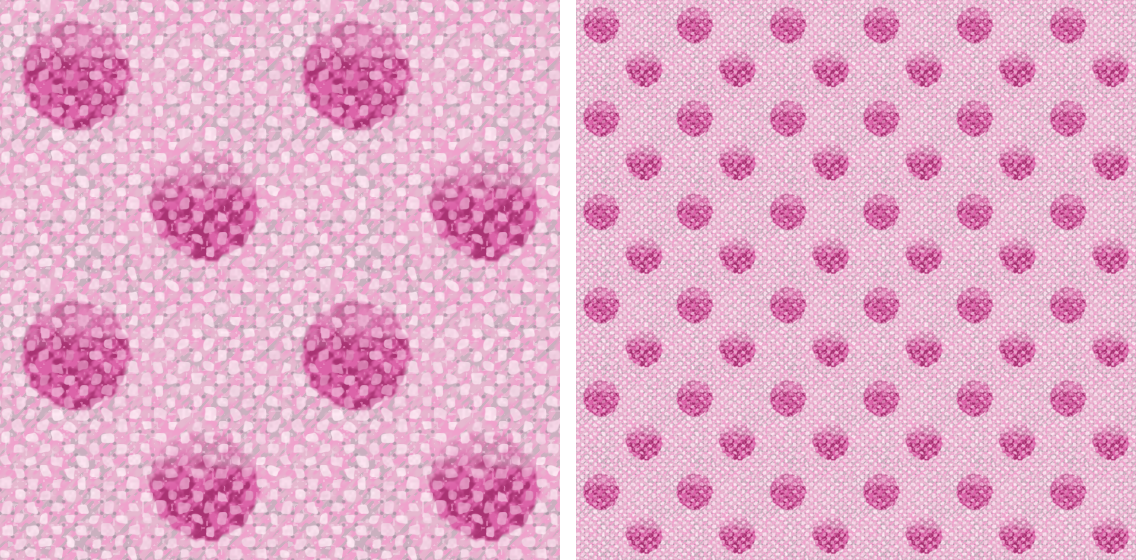
Left, the tile; right, the same tile 3 across and 3 down.
Give the GLSL for this pattern, as a Shadertoy shader.

```glsl
// Woven pink cloth with two faded magenta dots per tile, tiled two by two.
// A checkerboard of raised threads lies over flecked ground yarn; every noise
// wraps on the tile, and the dots dye ground and threads separately.

const float TILES = 2.0;
const vec2 WEAVE = vec2(22.0, 24.0);      // thread cells per tile, both even
const vec2 DOT_CENTER = vec2(0.27, 0.734);
const float DOT_RADIUS = 0.193;

float hash(vec2 p) {
    vec3 q = fract(p.xyx * 0.1031);
    q += dot(q, q.yzx + 33.33);
    return fract((q.x + q.y) * q.z);
}

// Value noise that wraps after a whole number of cells
float noise(vec2 p, vec2 period, float seed) {
    vec2 i = floor(p), f = fract(p);
    f = f * f * (3.0 - 2.0 * f);
    vec2 a = mod(i, period) + seed, b = mod(i + 1.0, period) + seed;
    return mix(mix(hash(a), hash(vec2(b.x, a.y)), f.x),
               mix(hash(vec2(a.x, b.y)), hash(b), f.x), f.y);
}

float tileNoise(vec2 t, float cells, float seed) {
    return noise(t * cells, vec2(cells), seed);
}

// Short diagonal fibres: a sheared lattice whose steps still wrap
float fibres(vec2 t, float seed) {
    vec2 rate = vec2(32.0, 64.0);
    return noise(vec2(t.x + t.y, t.y - t.x) * rate, rate, seed);
}

// Coverage of the raised threads, with uneven size and position
float threads(vec2 t, out float shade) {
    vec2 warp = vec2(tileNoise(t, 30.0, 11.0), tileNoise(t, 30.0, 57.0)) - 0.5;
    vec2 g = t * WEAVE + 0.42 * warp;
    vec2 id = mod(floor(g), WEAVE);
    shade = hash(id + 5.0);
    vec2 jitter = 0.10 * (vec2(hash(id + 31.0), hash(id + 73.0)) - 0.5);
    vec2 size = vec2(0.36, 0.40) + 0.08 * vec2(hash(id + 91.0), hash(id + 17.0));
    float corner = 0.24;
    vec2 q = abs(fract(g) - 0.5 - jitter) - size + corner;
    float d = length(max(q, 0.0)) + min(max(q.x, q.y), 0.0) - corner;
    float raised = 1.0 - mod(id.x + id.y, 2.0);
    return raised * (1.0 - smoothstep(-0.10, 0.07, d));
}

// Dye strength of one dot, worn away towards its top
float dotDye(vec2 t, vec2 center, float wear) {
    vec2 d = fract(t - center + 0.5) - 0.5;
    float ragged = 0.026 * (tileNoise(t, 40.0, 23.0) - 0.5);
    float inside = 1.0 - smoothstep(-0.012, 0.010, length(d) - DOT_RADIUS + ragged);
    float height = d.y / DOT_RADIUS + 0.5 * (tileNoise(t, 26.0, 41.0) - 0.5);
    return inside * (1.0 - wear * smoothstep(0.12, 0.62, height));
}

// Undyed yarn between the threads, with grey flecks and dark pinholes
vec3 groundColor(vec2 t, float fibre, float grain) {
    vec3 pink = mix(vec3(0.94, 0.63, 0.80), vec3(0.90, 0.72, 0.81),
                    smoothstep(0.25, 0.75, 0.6 * fibre + 0.4 * tileNoise(t, 36.0, 7.0)));
    float region = tileNoise(t, 6.0, 3.0);
    float fleck = smoothstep(0.60, 0.82, fibres(t, 83.0) + 0.35 * (region - 0.5));
    vec3 col = mix(pink, vec3(0.77, 0.69, 0.74), 0.85 * fleck);
    col = mix(col, vec3(0.95, 0.84, 0.90), 0.6 * smoothstep(0.68, 0.9, grain));
    // Pinholes sit on the corners of the weave cells
    vec2 g = t * WEAVE + 0.5;
    vec2 id = mod(floor(g), WEAVE);
    float hole = 1.0 - smoothstep(0.07, 0.22, length(fract(g) - 0.5));
    return mix(col, vec3(0.62, 0.56, 0.62), 0.7 * hole * step(0.55, hash(id + 47.0)));
}

// Dyed yarn between the threads
vec3 dyedColor(vec2 t, float fibre, float grain) {
    float clump = 0.5 * tileNoise(t, 34.0, 61.0) + 0.3 * fibre + 0.2 * grain;
    vec3 col = mix(vec3(0.66, 0.20, 0.45), vec3(0.86, 0.39, 0.66),
                   smoothstep(0.27, 0.64, clump));
    return mix(col, vec3(0.92, 0.58, 0.77), 0.6 * smoothstep(0.70, 0.9, grain));
}

void mainImage(out vec4 fragColor, in vec2 fragCoord) {
    vec2 t = fract(TILES * fragCoord / iResolution.xy);
    float fibre = fibres(t, 19.0);
    float grain = tileNoise(t, 96.0, 37.0);

    // Second dot is the first mirrored through the tile centre
    float dye = max(dotDye(t, DOT_CENTER, 0.48),
                    dotDye(t, 1.0 - DOT_CENTER, 0.72));

    float shade;
    float raised = threads(t, shade);
    vec3 ground = mix(groundColor(t, fibre, grain), dyedColor(t, fibre, grain), dye);

    vec3 pale = mix(vec3(0.95, 0.82, 0.89), vec3(0.98, 0.90, 0.94), shade);
    vec3 tinted = mix(vec3(0.86, 0.52, 0.71), vec3(0.93, 0.69, 0.83), shade);
    vec3 thread = mix(pale, tinted, smoothstep(0.0, 0.8, dye)) + 0.05 * (grain - 0.5);

    vec3 col = mix(ground, thread, raised * (0.86 + 0.14 * fibre));
    fragColor = vec4(clamp(col, 0.0, 1.0), 1.0);
}
```
